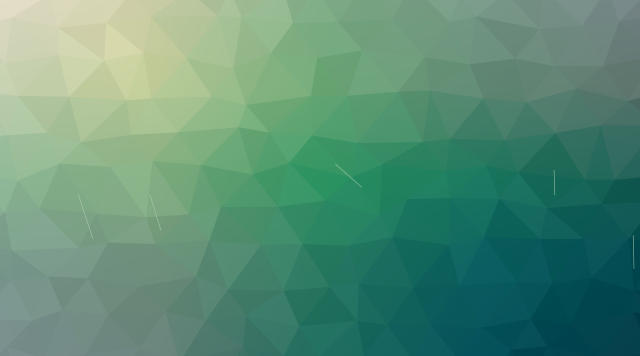
Give the GLSL for this background, as a WebGL 1 fragment shader.

```glsl
precision highp float;
// Low-poly mesh of softly shaded triangles fading from cream through green to deep teal.

uniform vec2 u_resolution;

const float ASPECT = 1.803;            // canvas width in units of its height
const vec2 CELL = vec2(0.130, 0.104);  // mesh spacing
const float JITTER = 0.54;             // vertex scatter, in cells
const float SHADE_VARIATION = 0.045;
const float FACET_GRADIENT = 0.25;     // share of smooth colour inside a facet

vec2 hash2(vec2 p) {
  vec3 q = fract(p.xyx * vec3(0.1031, 0.1030, 0.0973));
  q += dot(q, q.yzx + 33.33);
  return fract((q.xx + q.yz) * q.zy);
}

// Five evenly spaced colours blended over t in 0..1
vec3 ramp(float t, vec3 a, vec3 b, vec3 c, vec3 d, vec3 e) {
  t *= 4.0;
  vec3 col = mix(a, b, clamp(t, 0.0, 1.0));
  col = mix(col, c, clamp(t - 1.0, 0.0, 1.0));
  col = mix(col, d, clamp(t - 2.0, 0.0, 1.0));
  return mix(col, e, clamp(t - 3.0, 0.0, 1.0));
}

// Smooth colour field: horizontal ramps blended from bottom to top
vec3 colourField(vec2 p) {
  float x = p.x / ASPECT;
  vec3 bottom = ramp(x, vec3(0.48, 0.56, 0.56), vec3(0.40, 0.50, 0.47),
    vec3(0.11, 0.42, 0.36), vec3(0.01, 0.31, 0.35), vec3(0.00, 0.22, 0.27));
  vec3 lower = ramp(x, vec3(0.47, 0.59, 0.55), vec3(0.44, 0.57, 0.49),
    vec3(0.16, 0.48, 0.38), vec3(0.03, 0.36, 0.37), vec3(0.00, 0.28, 0.31));
  vec3 middle = ramp(x, vec3(0.54, 0.71, 0.57), vec3(0.52, 0.69, 0.51),
    vec3(0.16, 0.57, 0.37), vec3(0.10, 0.47, 0.37), vec3(0.08, 0.36, 0.32));
  vec3 upper = ramp(x, vec3(0.76, 0.81, 0.68), vec3(0.71, 0.78, 0.58),
    vec3(0.42, 0.66, 0.46), vec3(0.38, 0.54, 0.46), vec3(0.36, 0.45, 0.42));
  vec3 top = ramp(x, vec3(0.90, 0.87, 0.79), vec3(0.78, 0.80, 0.65),
    vec3(0.50, 0.68, 0.53), vec3(0.47, 0.60, 0.53), vec3(0.47, 0.53, 0.54));
  vec3 col = ramp(p.y, bottom, lower, middle, upper, top);
  // Warm glow near the upper left
  vec2 offset = p - vec2(0.34, 0.84);
  return col + vec3(0.06, 0.03, 0.01) * exp(-dot(offset, offset) / 0.02);
}

// Staggered grid point with random displacement
vec2 meshVertex(vec2 id) {
  vec2 shift = (hash2(id + 17.0) - 0.5) * JITTER;
  shift.x += 0.5 * mod(id.y, 2.0);
  return (id + shift) * CELL;
}

// Signed distance to the line a-b, positive on its left
float leftOf(vec2 p, vec2 a, vec2 b) {
  vec2 e = b - a;
  vec2 d = p - a;
  return (e.x * d.y - e.y * d.x) / length(e);
}

// Facet colour weighted by its antialiased coverage
vec4 facet(vec2 p, vec2 a, vec2 b, vec2 c, vec3 smoothColour, float pixel) {
  float inside = min(leftOf(p, a, b), min(leftOf(p, b, c), leftOf(p, c, a)));
  float cover = clamp(0.5 + inside / pixel, 0.0, 1.0);
  if (cover <= 0.0) return vec4(0.0);
  vec2 centre = (a + b + c) / 3.0;
  float shade = (hash2(floor(centre * 400.0)).x - 0.5) * SHADE_VARIATION;
  vec3 col = mix(colourField(centre), smoothColour, FACET_GRADIENT) + shade;
  return vec4(col, 1.0) * cover;
}

// Coverage of a hairline from a to b
float hairline(vec2 p, vec2 a, vec2 b, float pixel) {
  vec2 e = b - a;
  float t = clamp(dot(p - a, e) / dot(e, e), 0.0, 1.0);
  return 1.0 - smoothstep(0.0, 0.0012 + 0.5 * pixel, length(p - a - e * t));
}

void main() {
  vec2 p = gl_FragCoord.xy / u_resolution * vec2(ASPECT, 1.0);
  float pixel = 1.0 / u_resolution.y;
  vec3 smoothColour = colourField(p);
  vec2 home = floor(p / CELL);
  vec4 sum = vec4(smoothColour, 1.0) * 0.001;

  // Triangles of the nearby cells, each cell split along its shorter diagonal
  for (int j = -1; j <= 1; j++) {
    for (int i = -2; i <= 1; i++) {
      vec2 id = home + vec2(float(i), float(j));
      vec2 a = meshVertex(id);
      vec2 b = meshVertex(id + vec2(1.0, 0.0));
      vec2 c = meshVertex(id + vec2(1.0, 1.0));
      vec2 d = meshVertex(id + vec2(0.0, 1.0));
      bool splitAC = distance(a, c) < distance(b, d);
      sum += facet(p, a, b, splitAC ? c : d, smoothColour, pixel);
      sum += facet(p, splitAC ? a : b, c, d, smoothColour, pixel);
    }
  }
  vec3 col = sum.rgb / sum.a;

  // Pale slivers between a few facets
  float sliver = hairline(p, vec2(0.946, 0.538), vec2(1.019, 0.474), pixel);
  sliver = max(sliver, hairline(p, vec2(0.221, 0.453), vec2(0.261, 0.331), pixel));
  sliver = max(sliver, hairline(p, vec2(0.423, 0.451), vec2(0.453, 0.354), pixel));
  sliver = max(sliver, hairline(p, vec2(1.561, 0.521), vec2(1.563, 0.453), pixel));
  sliver = max(sliver, hairline(p, vec2(1.784, 0.338), vec2(1.786, 0.246), pixel));
  col = mix(col, vec3(0.72, 0.82, 0.70), 0.5 * sliver);
  gl_FragColor = vec4(col, 1.0);
}
```
